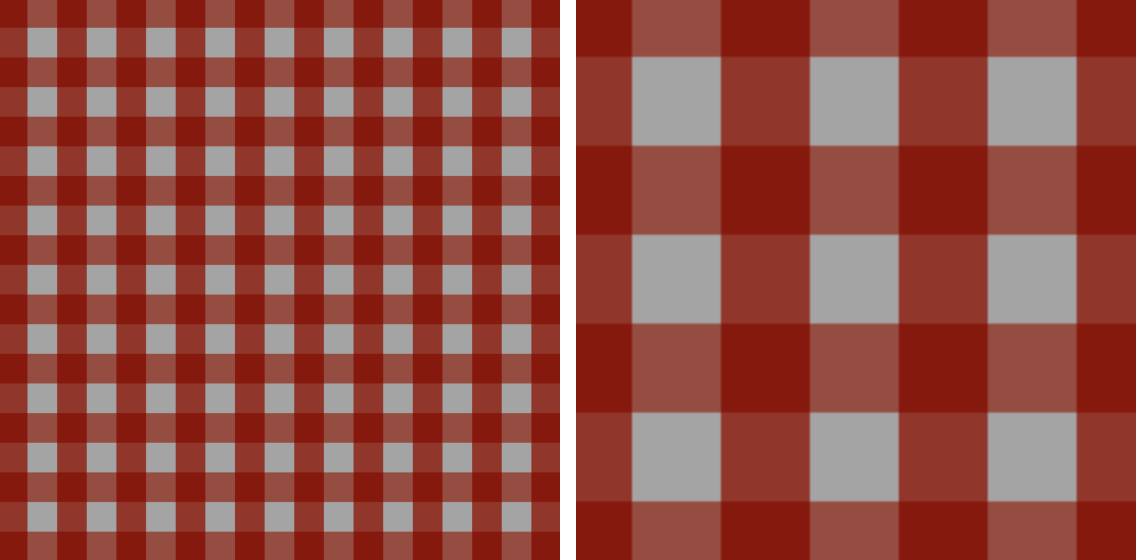
Left, the full canvas; right, a detail of the centre.
Give the GLSL for this pattern, as a Shadertoy shader.

```glsl
// Red and grey gingham check woven from two crossing sets of even stripes.
#define REPEATS 9.446                     // stripe pairs across the canvas
#define CENTER vec2(0.499, 0.5005)        // middle of the central pale check
#define STRIPE_SHARE 0.5                  // red part of each repeat
#define EDGE_SOFTNESS 0.0022              // edge blend width in canvas units
#define CROSSING_RED vec3(0.525, 0.098, 0.055)
#define WARP_RED vec3(0.568, 0.210, 0.165)
#define WEFT_RED vec3(0.586, 0.298, 0.253)
#define PALE_GREY vec3(0.647, 0.643, 0.643)

// Red stripe coverage on each axis, with pale bands centred on whole numbers.
vec2 stripeCoverage(vec2 cell, float blend) {
    vec2 distanceToPale = abs(fract(cell + 0.5) - 0.5);
    float paleHalfWidth = 0.5 * (1.0 - STRIPE_SHARE);
    return smoothstep(-0.5 * blend, 0.5 * blend, distanceToPale - paleHalfWidth);
}

void mainImage(out vec4 fragColor, in vec2 fragCoord) {
    vec2 uv = fragCoord / iResolution.xy;
    float pixel = 1.0 / min(iResolution.x, iResolution.y);
    float blend = REPEATS * max(EDGE_SOFTNESS, 1.5 * pixel);

    // x selects the vertical stripes, y the horizontal ones.
    vec2 stripe = stripeCoverage((uv - CENTER) * REPEATS, blend);

    // Each combination of stripes has its own shade.
    vec3 paleRow = mix(PALE_GREY, WARP_RED, stripe.x);
    vec3 redRow = mix(WEFT_RED, CROSSING_RED, stripe.x);
    fragColor = vec4(mix(paleRow, redRow, stripe.y), 1.0);
}
```
